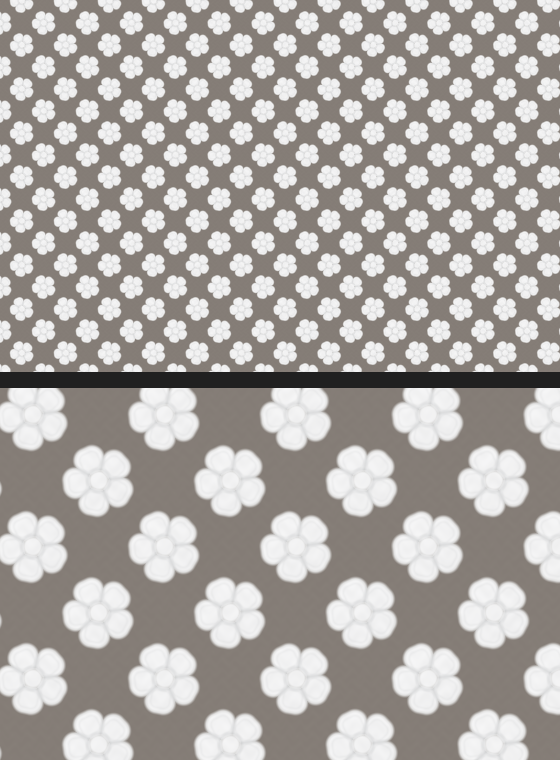
Top, the full canvas; bottom, a detail of the centre.
This pattern is drawn by a WebGL 2 fragment shader. Its source:

```glsl
#version 300 es
precision highp float;
// White five-petalled flowers on a warm grey ground, set in a staggered grid.
// Each point finds its nearest flower, folds its angle into one petal and
// shades that petal by distance: soft edge, grey rim, seams and a round core.

uniform vec2 u_resolution;
out vec4 fragColor;

const float TAU = 6.2831853;

// Layout, in canvas heights
const vec2 PERIOD = vec2(0.1181, 0.1183);
const vec2 ORIGIN = vec2(0.0588, 0.8795);
const float FLOWER_RADIUS = 0.0325;
const float SOFTNESS = 0.0016;

// Flower shape, in flower radii
const float PETALS = 5.0;
const float TILT = 0.75;
const float TILT_VARIATION = 0.05;
const float PETAL_CENTRE = 0.58;
const vec2 PETAL_HALF = vec2(0.41, 0.43);
const float PETAL_CORNER = 0.34;
const float CORE_RADIUS = 0.30;
const float LINE_WIDTH = 0.045;

// Colours
const vec3 GROUND = vec3(0.520, 0.490, 0.465);
const vec3 WHITE = vec3(0.948, 0.948, 0.950);
const vec3 CREASE = vec3(0.800, 0.805, 0.810);
const vec3 RIM = vec3(0.790, 0.785, 0.775);

float hash(vec2 p) {
    return fract(sin(dot(p, vec2(127.1, 311.7))) * 4375.85);
}

float roundedBox(vec2 p, vec2 halfSize, float corner) {
    vec2 q = abs(p) - halfSize + corner;
    return length(max(q, 0.0)) + min(max(q.x, q.y), 0.0) - corner;
}

float line(float d, float width, float blur) {
    return 1.0 - smoothstep(width - blur, width + blur, abs(d));
}

// Fine uneven surface from layered sines
float grain(vec2 p) {
    float a = sin(p.x * 7.0 + 2.0 * sin(p.y * 5.0));
    float b = sin(p.y * 11.0 - 1.7 * sin(p.x * 9.0));
    return 0.5 * (a + b);
}

void main() {
    vec2 p = gl_FragCoord.xy / u_resolution.y;

    // Nearest flower of the two interleaved grids
    vec2 g = (p - ORIGIN) / PERIOD;
    vec2 idA = floor(g + 0.5);
    vec2 idB = floor(g) + 0.5;
    vec2 toA = (g - idA) * PERIOD;
    vec2 toB = (g - idB) * PERIOD;
    bool nearA = dot(toA, toA) < dot(toB, toB);
    vec2 id = nearA ? idA : idB;
    vec2 v = (nearA ? toA : toB) / FLOWER_RADIUS;
    float seed = hash(id * 2.0 + 40.0);

    // Fold the angle into one petal
    float r = length(v);
    float sector = TAU / PETALS;
    float tilt = TILT + TILT_VARIATION * (seed - 0.5);
    float turn = (r > 0.0 ? atan(v.y, v.x) : 0.0) - tilt;
    float a = mod(turn + 0.5 * sector, sector) - 0.5 * sector;
    vec2 local = r * vec2(cos(a), sin(a));

    // Distances to the outline, the seams and the core
    float petal = roundedBox(local - vec2(PETAL_CENTRE, 0.0), PETAL_HALF, PETAL_CORNER);
    float outline = min(petal, r - CORE_RADIUS);
    float seam = r * sin(0.5 * sector - abs(a));
    float blur = max(SOFTNESS, 0.75 / u_resolution.y) / FLOWER_RADIUS;

    // Petal surface with light from the upper left
    float light = dot(v, vec2(-0.6, 0.8));
    vec3 flower = WHITE + 0.008 * light + 0.010 * grain(v * 1.3 + seed * 9.0);
    float seamLine = line(seam, LINE_WIDTH, blur) * step(CORE_RADIUS, r);
    float coreLine = line(r - CORE_RADIUS, LINE_WIDTH, blur);
    float foldLine = line(petal + 0.17, 0.02, blur) * step(CORE_RADIUS, r);
    flower = mix(flower, CREASE, 0.55 * seamLine);
    flower = mix(flower, CREASE, 0.40 * coreLine);
    flower = mix(flower, CREASE, 0.22 * foldLine);
    flower = mix(flower, RIM, 0.60 * smoothstep(-0.11, 0.0, outline));

    // Ground and soft edged flower
    vec3 ground = GROUND + 0.004 * grain(p * 60.0);
    float cover = 1.0 - smoothstep(-blur, blur, outline);
    fragColor = vec4(mix(ground, flower, cover), 1.0);
}
```
